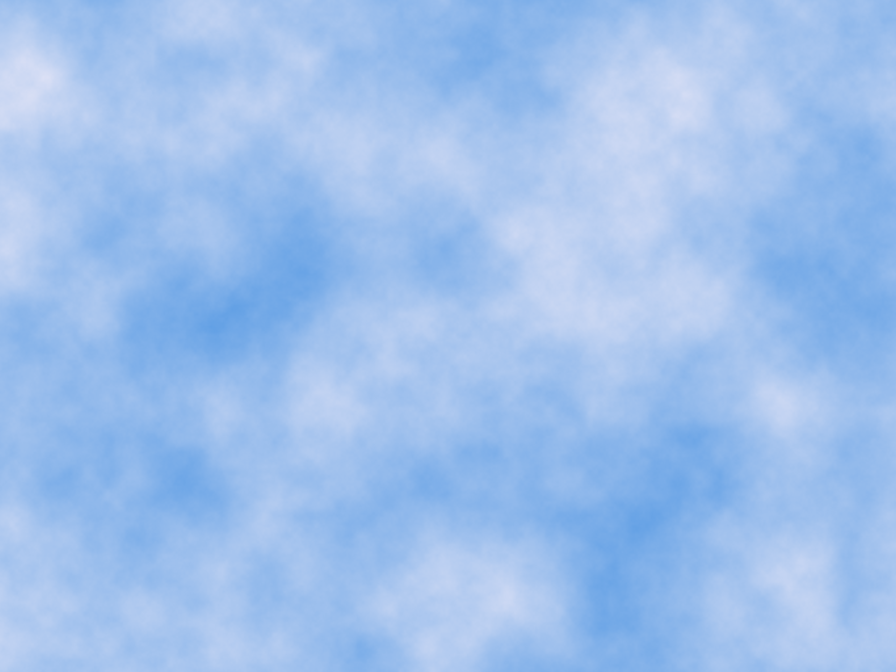
A Shadertoy shader for this texture:

```glsl
const vec3 DEEP_SKY = vec3(0.37, 0.62, 0.895);
const vec3 PALE_CLOUD = vec3(0.89, 0.895, 0.965);
const float CLOUD_SCALE = 4.0;
const float DETAIL_GAIN = 0.57;
const float CONTRAST = 1.5;
const float MEAN_COVER = 0.485;
const int OCTAVES = 8;

// Sine-free hash of a lattice point, 0 to 1
float hash(vec2 p) {
    vec3 q = fract(p.xyx * 0.1031);
    q += dot(q, q.yzx + 33.33);
    return fract((q.x + q.y) * q.z);
}

// Smoothly interpolated value noise
float valueNoise(vec2 p) {
    vec2 cell = floor(p);
    vec2 f = fract(p);
    vec2 blend = f * f * (3.0 - 2.0 * f);
    float bottom = mix(hash(cell), hash(cell + vec2(1.0, 0.0)), blend.x);
    float top = mix(hash(cell + vec2(0.0, 1.0)), hash(cell + vec2(1.0)), blend.x);
    return mix(bottom, top, blend.y);
}

// Normalised octave sum, from broad banks down to fine grain
float cloudDensity(vec2 p, float gain) {
    float sum = 0.0;
    float total = 0.0;
    float weight = 1.0;
    for (int i = 0; i < OCTAVES; i++) {
        sum += weight * valueNoise(p);
        total += weight;
        weight *= gain;
        p = p * 2.0 + vec2(17.3, 9.7);
    }
    return sum / total;
}

// Blue gaps to pale cloud
vec3 skyColor(float density, float contrast, float meanCover) {
    float cover = clamp(meanCover + contrast * (density - 0.5), 0.0, 1.0);
    return mix(DEEP_SKY, PALE_CLOUD, cover);
}

void mainImage(out vec4 fragColor, in vec2 fragCoord) {
    vec2 uv = fragCoord / iResolution.y;
    float density = cloudDensity(uv * CLOUD_SCALE + vec2(5.2, 11.6), DETAIL_GAIN);
    fragColor = vec4(skyColor(density, CONTRAST, MEAN_COVER), 1.0);
}
```
